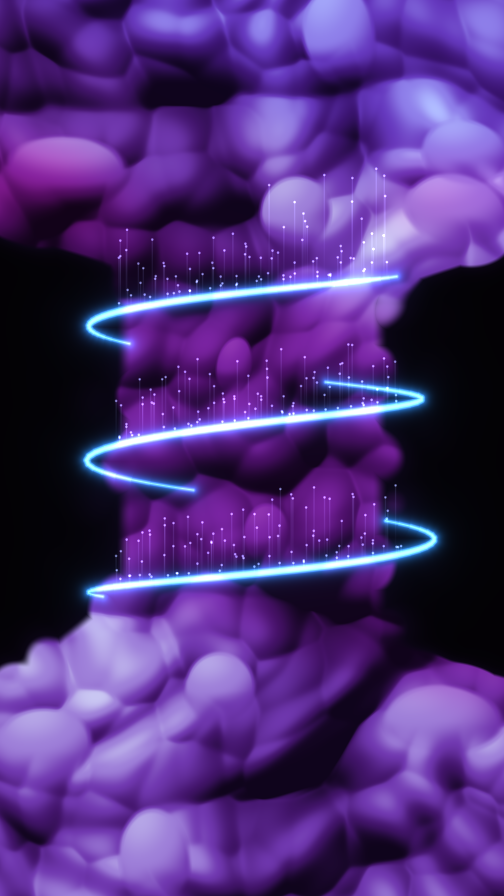
Reproduce this background procedurally as a Shadertoy shader.

```glsl
const vec3 VOID = vec3(0.010, 0.005, 0.018);
const vec3 NEON = vec3(0.16, 0.56, 0.95);
const vec3 LIGHT = vec3(-0.31, 0.72, 0.62);
// Broad light and shade: centre, radius, change of tone
const vec4 TONES[12] = vec4[12](
    vec4(-0.23, 0.96, 0.10, -0.28), vec4(-0.08, 0.88, 0.07, -0.12), vec4(-0.075, 0.76, 0.09, -0.27),
    vec4(0.12, 0.70, 0.07, 0.22), vec4(0.085, 0.27, 0.10, -0.27), vec4(-0.14, 0.29, 0.08, 0.20),
    vec4(-0.22, 0.21, 0.09, 0.16), vec4(0.09, 0.12, 0.08, -0.18), vec4(0.21, 0.18, 0.07, 0.14),
    vec4(0.05, 0.03, 0.08, -0.22), vec4(0.24, 0.03, 0.07, -0.25), vec4(0.22, 0.83, 0.09, 0.16));
// Large rounded billows: centre, radii
const vec4 LOBES[11] = vec4[11](
    vec4(0.103, 0.957, 0.042, 0.062), vec4(-0.210, 0.811, 0.070, 0.043), vec4(0.045, 0.765, 0.041, 0.043),
    vec4(0.225, 0.760, 0.060, 0.042), vec4(-0.043, 0.236, 0.041, 0.041), vec4(0.211, 0.190, 0.069, 0.040),
    vec4(-0.105, 0.045, 0.041, 0.058), vec4(0.016, 0.408, 0.027, 0.036), vec4(-0.014, 0.596, 0.021, 0.034),
    vec4(-0.230, 0.170, 0.055, 0.045), vec4(0.235, 0.825, 0.050, 0.038));

vec2 hash2(vec2 p) {
    vec3 q = fract(p.xyx * vec3(0.1031, 0.1030, 0.0973));
    q += dot(q, q.yzx + 33.33);
    return fract((q.xx + q.yz) * q.zy);
}
// Cellular noise with softened creases between round cells
float puffs(vec2 p) {
    vec2 cell = floor(p);
    float sum = 0.0;
    for (int k = 0; k < 9; k++) {
        vec2 g = cell + vec2(k % 3 - 1, k / 3 - 1);
        vec2 r = g + 0.1 + 0.8 * hash2(g + 50.0) - p;
        sum += exp(-16.0 * dot(r, r));
    }
    return log(sum + 1e-6) / 16.0;
}
vec2 swirl(vec2 p, float amount) {
    p += amount * sin(p.yx * vec2(13.0, 11.0) + vec2(1.0, 2.6));
    return p + 0.5 * amount * sin(p.yx * vec2(29.0, 25.0) + vec2(4.0, 0.7));
}
float smokeHeight(vec2 p) {
    vec2 q = swirl(p, 0.012);
    return puffs(q * 9.0) / 9.0 + 0.55 * puffs(q * 17.0 + 7.0) / 17.0;
}
// Hourglass outline with billowed rim, negative inside
float outline(vec2 p) {
    float left = 0.16 + 0.20 * smoothstep(0.69, 0.77, p.y) + 0.185 * smoothstep(0.37, 0.17, p.y);
    float right = 0.16 + 0.19 * smoothstep(0.66, 0.75, p.y) + 0.19 * smoothstep(0.29, 0.22, p.y);
    float rim = max(puffs(swirl(p, 0.01) * 15.0), -0.22) + 0.11;
    return max(-p.x - left, p.x - right) - 0.11 * rim;
}
// Ink from shadow to highlight
vec3 inkRamp(float tone) {
    vec3 c = mix(vec3(0.06, 0.015, 0.11), vec3(0.26, 0.08, 0.42), smoothstep(0.0, 0.34, tone));
    c = mix(c, vec3(0.44, 0.22, 0.69), smoothstep(0.28, 0.56, tone));
    c = mix(c, vec3(0.62, 0.50, 0.85), smoothstep(0.52, 0.78, tone));
    return mix(c, vec3(0.79, 0.78, 0.95), smoothstep(0.76, 1.0, tone));
}
vec3 shadeSmoke(vec2 p) {
    float h = smokeHeight(p), e = 0.003;
    vec2 slope = vec2(smokeHeight(p + vec2(e, 0.0)), smokeHeight(p + vec2(0.0, e))) - h;
    float lit = dot(normalize(vec3(-slope / e, 0.9)), LIGHT);
    float column = smoothstep(0.24, 0.38, p.y + 0.3 * p.x) * smoothstep(0.78, 0.64, p.y + 0.5 * p.x);
    float tone = mix(0.56, 0.34, column) + 0.36 * (lit - 0.55) + 3.0 * (h + 0.021);
    for (int i = 0; i < TONES.length(); i++) {
        vec2 d = (p - TONES[i].xy) / TONES[i].z;
        tone += TONES[i].w * exp(-dot(d, d));
    }
    // Drifting veils
    vec2 q = swirl(swirl(p, 0.04), 0.03);
    tone += 0.10 * (1.0 - column) * sin(q.x * 40.0 + 9.0 * sin(q.y * 9.0));
    // Billows lit as soft ellipsoids, fading below
    for (int i = 0; i < LOBES.length(); i++) {
        vec2 d = (swirl(p, 0.006) - LOBES[i].xy) / LOBES[i].zw;
        float r = dot(d, d), glow = dot(vec3(d, sqrt(max(1.0 - r, 0.0))), LIGHT);
        float body = mix(0.74, 0.48, column) + 0.32 * (glow - 0.55);
        tone = mix(tone, body, smoothstep(1.1, 0.7, r) * smoothstep(-1.1, 0.0, d.y));
    }
    // Magenta column, blue crown and rosy flanks
    vec3 c = inkRamp(tone) * mix(vec3(1.0), vec3(1.10, 0.62, 0.92), column);
    c *= mix(vec3(1.0), vec3(0.90, 1.0, 1.08), smoothstep(0.80, 0.95, p.y + 0.5 * p.x));
    float rosy = smoothstep(0.10, 0.22, abs(p.x)) * exp(-pow((p.y - 0.785) / 0.05, 2.0));
    return c * mix(vec3(1.0), vec3(1.12, 0.84, 0.95), rosy);
}
// Ring: centre x, radius, start height, drop per radian
vec2 helix(vec4 ring, float bulge, float t) {
    return vec2(ring.x + ring.y * cos(t), ring.z - ring.w * t + bulge * sin(t));
}
float ribbon(vec2 p, vec4 ring, float bulge, vec2 span) {
    float best = 1.0;
    vec2 a = helix(ring, bulge, span.x);
    for (int i = 1; i <= 36; i++) {
        float k = float(i) / 36.0;
        vec2 b = helix(ring, bulge, mix(span.x, span.y, k)), ab = b - a;
        float d = length(p - a - ab * clamp(dot(p - a, ab) / dot(ab, ab), 0.0, 1.0));
        best = min(best, d - 0.0045 * sqrt(sin(3.14 * clamp(k, 0.04, 0.96))));
        a = b;
    }
    return best;
}
// Thin stems with bright heads above the front of a ring
float sparks(vec2 p, vec4 ring, float bulge, float reach) {
    float sum = 0.0, pitch = 0.013, id = floor(p.x / pitch);
    for (int s = 0; s < 4; s++) {
        vec2 r = hash2(vec2(id + 90.0, float(s) * 17.0 + ring.z * 100.0));
        float x = (id + 0.2 + 0.6 * r.x) * pitch, side = (x - ring.x) / ring.y;
        float foot = helix(ring, bulge, acos(clamp(side, -1.0, 1.0))).y;
        float rise = reach * (0.08 + r.y * r.y), k = (p.y - foot) / rise;
        float stem = smoothstep(0.0015, 0.0, abs(p.x - x)) * step(0.0, k) * step(k, 1.0) * k;
        float head = smoothstep(0.0022, 0.0003, length(p - vec2(x, foot + rise)));
        sum += (0.7 * head + 0.13 * stem) * step(abs(side), 0.85);
    }
    return sum;
}
vec3 neonLight(vec2 p, vec4 ring, float bulge, vec2 span, float reach) {
    float d = ribbon(p, ring, bulge, span), away = max(d, 0.0);
    vec3 c = NEON * (0.75 * exp(-away / 0.0045) + 0.08 * exp(-away / 0.022));
    c += vec3(0.64, 0.82, 0.90) * smoothstep(0.0015, -0.004, d);
    return c + vec3(0.62, 0.68, 0.95) * sparks(p, ring, bulge, reach);
}
void mainImage(out vec4 fragColor, in vec2 fragCoord) {
    vec2 p = (fragCoord / iResolution.xy - vec2(0.5, 0.0)) * vec2(0.5625, 1.0);
    float edge = outline(p);
    vec3 c = VOID + vec3(0.03, 0.012, 0.06) * exp(-max(edge, 0.0) / 0.025);
    c = mix(c, shadeSmoke(p), smoothstep(0.004, -0.014, edge));
    c += neonLight(p, vec4(0.0, 0.182, 0.697, 0.0195), 0.008, vec2(0.48, 3.86), 0.115);
    c += neonLight(p, vec4(0.0025, 0.187, 0.555, 0.022), 0.007, vec2(-1.13, 4.34), 0.075);
    c += neonLight(p, vec4(0.0105, 0.193, 0.3985, 0.019), -0.008, vec2(-0.77, 3.55), 0.085);
    fragColor = vec4(clamp(c, 0.0, 1.0), 1.0);
}
```
